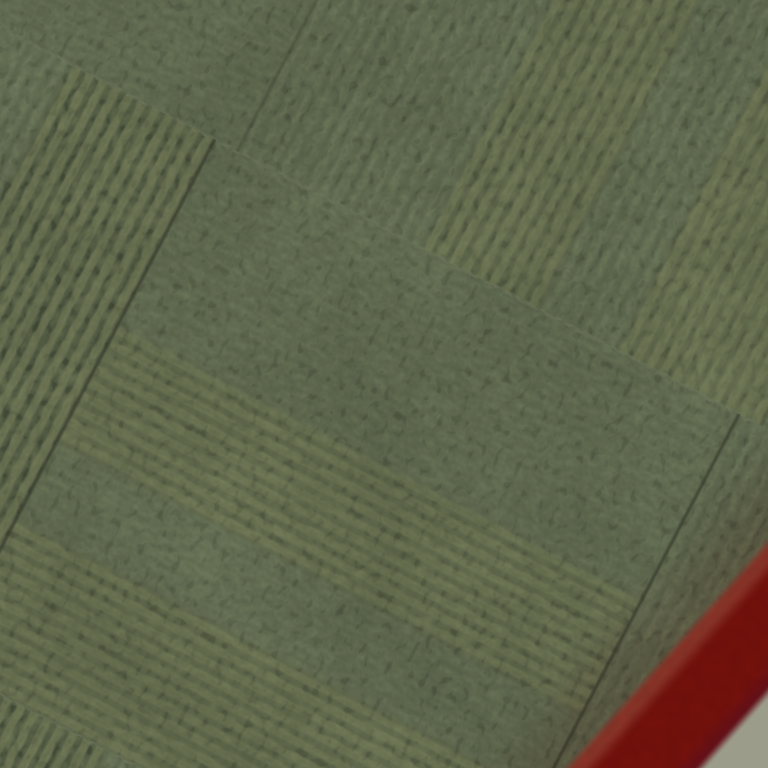
A Shadertoy shader for this texture:

```glsl
const float TILE = 0.77;                    // tile side, in canvas heights
const vec2 CORNER = vec2(0.280, 0.818);     // a corner shared by tiles
const float TILT = 0.4825;                  // turn of the tile grid, radians
const float ROW_SHIFT = 0.042;              // offset of every other row, in tiles
const float RIBS = 40.0;                    // ribs per tile side
const vec2 BAND_A = vec2(0.355, 0.575);     // ribbed bands across a tile
const vec2 BAND_B = vec2(0.725, 1.1);
const float BAND_SOFT = 0.010;
const float SEAM_WIDTH = 0.0014;
const float SEAM_SOFT = 0.0016;
const vec2 GRAIN = vec2(92.0, 44.0);        // tufts across and along the pile
const float TUFT_DEPTH = 0.10;
const float FLECK_DEPTH = 0.13;
const float WEAR_DEPTH = 0.08;

const vec2 RAIL_POINT = vec2(1.0, 0.293);   // on the upper edge of the rail
const vec2 RAIL_NORMAL = vec2(0.7475, -0.6643);
const float RAIL_WIDTH = 0.129;
const float LIP_WIDTH = 0.024;

const vec3 PLAIN = vec3(0.367, 0.405, 0.306);
const vec3 RIB_LIGHT = vec3(0.402, 0.432, 0.312);
const vec3 RIB_DARK = vec3(0.292, 0.327, 0.240);
const vec3 SEAM_DARK = vec3(0.215, 0.230, 0.175);
const vec3 SEAM_LIGHT = vec3(0.430, 0.465, 0.365);
const vec3 SHADE = vec3(0.340, 0.340, 0.255);
const vec3 LIP = vec3(0.520, 0.195, 0.150);
const vec3 RED = vec3(0.440, 0.065, 0.048);
const vec3 PURPLE = vec3(0.340, 0.060, 0.130);
const vec3 FLOOR = vec3(0.610, 0.610, 0.540);

vec2 gradientAt(vec2 cell) {
    vec3 h = fract(vec3(cell.xyx) * vec3(0.1031, 0.1030, 0.0973));
    h += dot(h, h.yzx + 33.33);
    float angle = 6.2832 * fract((h.x + h.y) * h.z);
    return vec2(cos(angle), sin(angle));
}

float gradientNoise(vec2 p) {
    vec2 i = floor(p), f = p - i;
    vec2 u = f * f * f * (f * (f * 6.0 - 15.0) + 10.0);
    vec2 e = vec2(1.0, 0.0);
    float a = dot(gradientAt(i), f);
    float b = dot(gradientAt(i + e.xy), f - e.xy);
    float c = dot(gradientAt(i + e.yx), f - e.yx);
    float d = dot(gradientAt(i + e.xx), f - e.xx);
    return mix(mix(a, b, u.x), mix(c, d, u.x), u.y);
}

float band(float x, vec2 limits) {
    return smoothstep(limits.x - BAND_SOFT, limits.x + BAND_SOFT, x)
         * (1.0 - smoothstep(limits.y - BAND_SOFT, limits.y + BAND_SOFT, x));
}

float line(float dist, float px) {
    return 1.0 - smoothstep(0.0, SEAM_WIDTH + SEAM_SOFT + px, dist);
}

vec3 carpet(vec2 p, float px) {
    // Grid position: x along the rows, y down across them
    vec2 rowAxis = vec2(cos(TILT), -sin(TILT));
    vec2 grid = vec2(dot(p - CORNER, rowAxis),
                     dot(p - CORNER, vec2(rowAxis.y, -rowAxis.x))) / TILE;
    grid.x -= ROW_SHIFT * mod(floor(grid.y), 2.0);
    vec2 id = floor(grid), q = grid - id;

    // Each tile is laid at one of four quarter turns
    float turns = mod(mod(id.x, 2.0) - id.y, 4.0);
    bool upright = mod(turns, 2.0) > 0.5;
    vec2 pile = upright ? q : q.yx;
    if (turns > 1.5) pile.x = 1.0 - pile.x;

    // Tufts, sparse dark flecks and slow wear
    float tuft = gradientNoise(pile * GRAIN + id * 37.0);
    float mottle = gradientNoise(grid * vec2(78.0, 50.0) + 11.0);
    float fine = gradientNoise(p * 150.0 + 53.0);
    float fleck = smoothstep(0.12, 0.50, mottle + 0.4 * fine);
    float wear = gradientNoise(p * 5.0 + 3.0) + 0.6 * gradientNoise(p * 17.0);

    // Ribbed bands on plain pile, grooves broken up and fading to the right
    float wave = 0.5 + 0.5 * cos(6.2832 * (pile.x * RIBS + 0.12 * tuft));
    float strength = upright ? mix(1.0, 0.45, p.x) : 0.50;
    float gaps = clamp(0.85 + 0.9 * mottle + 0.5 * fine, 0.0, 1.2);
    float groove = smoothstep(0.25, 1.0, wave) * strength * gaps;
    float ribbed = max(band(pile.x, BAND_A), band(pile.x, BAND_B));
    float pin = (upright ? 0.10 : 0.02) * (wave - 0.5) * gaps;
    vec3 col = mix(PLAIN * (1.0 - pin), mix(RIB_LIGHT, RIB_DARK, groove), ribbed);
    float relief = TUFT_DEPTH * (tuft + 0.7 * fine) - FLECK_DEPTH * (fleck - 0.12);
    col *= 1.0 + relief * mix(1.0, 0.8, ribbed) + WEAR_DEPTH * wear;

    // Dark joints between columns, frayed pale joints between rows
    vec2 edge = min(q, 1.0 - q) * TILE;
    float fray = clamp(0.35 + 1.2 * mottle, 0.0, 1.0);
    float joint = id.y < 0.0 ? 0.3 : 0.65;
    col = mix(col, SEAM_LIGHT, fray * line(edge.y, px));
    return mix(col, SEAM_DARK, joint * line(edge.x, px));
}

void mainImage(out vec4 fragColor, in vec2 fragCoord) {
    float px = 1.0 / iResolution.y;
    vec2 p = fragCoord * px;
    vec3 col = carpet(p, px);

    // Rail with a soft shadow, a bright lip and a purple lower fringe
    float d = dot(p - RAIL_POINT, RAIL_NORMAL);
    col = mix(col, col * SHADE / PLAIN, smoothstep(-0.11, -0.01, d));
    vec3 rail = mix(LIP, RED, smoothstep(LIP_WIDTH * 0.5, LIP_WIDTH * 1.4, d));
    rail = mix(rail, PURPLE, 0.6 * smoothstep(RAIL_WIDTH - 0.03, RAIL_WIDTH, d));
    rail *= 1.0 + 0.05 * gradientNoise(p * 60.0);
    col = mix(col, rail, smoothstep(-0.006 - px, 0.006 + px, d));
    col = mix(col, FLOOR, smoothstep(-0.006 - px, 0.006 + px, d - RAIL_WIDTH));
    fragColor = vec4(col, 1.0);
}
```
